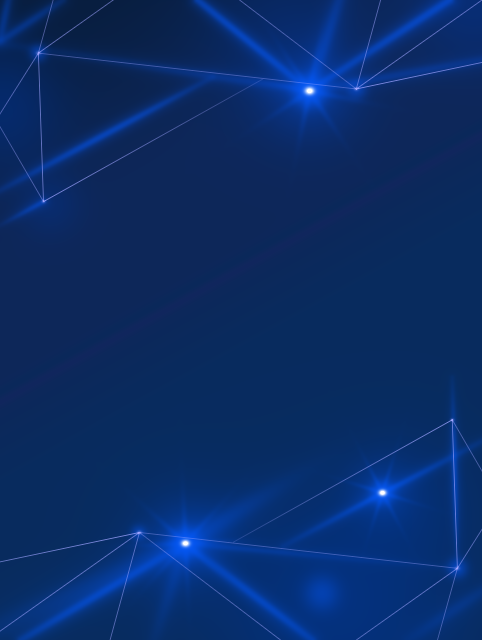
Give the GLSL for this background, as a WebGL 2 fragment shader.

```glsl
#version 300 es
precision highp float;

uniform vec2 u_resolution;
out vec4 fragColor;

const float ASPECT = 0.7535;
const vec2 MIRROR_SUM = vec2(0.775, 1.029);
const vec3 NAVY = vec3(0.030, 0.170, 0.370);
const vec3 INDIGO = vec3(0.052, 0.152, 0.350);
const vec3 MIDNIGHT = vec3(0.030, 0.115, 0.245);
const vec3 PLUM = vec3(0.072, 0.148, 0.370);
const vec3 DEEP_BLUE = vec3(0.000, 0.210, 0.600);
const vec3 ELECTRIC = vec3(0.015, 0.340, 0.960);
const vec3 LILAC = vec3(0.620, 0.640, 1.000);

float bell(float x, float width) {
    float k = x / width;
    return exp(-k * k);
}

float glow(vec2 p, vec2 center, float radius) {
    return bell(length(p - center), radius);
}

// x: position along the segment from 0 to 1, y: distance to it
vec2 segment(vec2 p, vec2 a, vec2 b) {
    vec2 ab = b - a;
    float t = clamp(dot(p - a, ab) / dot(ab, ab), 0.0, 1.0);
    return vec2(t, length(p - a - ab * t));
}

// Hairline whose strength changes from start to end
float thread(vec2 p, vec2 a, vec2 b, float start, float end, float pixel) {
    vec2 s = segment(p, a, b);
    float halfWidth = 0.00065;
    float cover = clamp((halfWidth - s.y) / pixel + 0.5, 0.0, 1.0);
    cover *= min(1.0, 2.0 * halfWidth / pixel);
    return cover * mix(start, end, s.x);
}

// Soft light shaft, brightest at a chosen place along its length
float beam(vec2 p, vec2 a, vec2 b, float width, float peak, float spread) {
    vec2 s = segment(p, a, b);
    return (0.7 * bell(s.y, width) + 0.3 * bell(s.y, 2.5 * width)) * bell(s.x - peak, spread);
}

// Eight tapered rays around a halo
float flare(vec2 p, vec2 center, float size, float tilt) {
    vec2 q = p - center;
    float light = 1.6 * bell(length(q), size * 0.28) + 0.3 * bell(length(q), size * 0.8);
    for (int i = 0; i < 4; i++) {
        float angle = tilt + float(i) * 0.7854;
        vec2 axis = vec2(cos(angle), sin(angle));
        float along = abs(dot(q, axis));
        float across = dot(q, vec2(-axis.y, axis.x));
        light += 0.8 * exp(-along / (size * 0.42)) * bell(across, size * 0.065);
    }
    return light;
}

float core(vec2 p, vec2 center, float size) {
    vec2 q = (p - center) * vec2(0.8, 1.0);
    return bell(length(q), size);
}

// Half of the network; the other half is its half-turn copy
float mesh(vec2 p, float pixel) {
    vec2 left = vec2(0.060, 0.917), right = vec2(0.557, 0.861), low = vec2(0.068, 0.685);
    float m = 0.5 * thread(p, left, right, 1.0, 1.0, pixel);
    m += thread(p, left, left + vec2(0.234, 0.166), 0.8, 0.6, pixel);
    m += thread(p, left, left + vec2(0.040, 0.144), 0.6, 0.5, pixel);
    m += thread(p, left, left + vec2(-0.120, -0.190), 0.7, 0.5, pixel);
    m += thread(p, left, low, 0.8, 0.8, pixel);
    m += thread(p, low, low + vec2(-0.136, 0.234), 0.6, 0.4, pixel);
    m += thread(p, low, vec2(0.410, 0.876), 1.0, 0.25, pixel);
    m += thread(p, right, right + vec2(-0.273, 0.208), 0.5, 0.7, pixel);
    m += thread(p, right, right + vec2(0.076, 0.278), 0.7, 0.6, pixel);
    m += thread(p, right, right + vec2(0.294, 0.208), 0.8, 0.7, pixel);
    m += thread(p, right, right + vec2(0.294, 0.062), 1.0, 0.7, pixel);
    return m + 0.5 * (core(p, left, 0.0028) + core(p, right, 0.0028) + core(p, low, 0.0022));
}

// Diagonal gradient with a faint crease
vec3 backdrop(vec2 p) {
    float d = (p.y - 0.371 - 0.554 * p.x) * 0.875;
    vec3 color = mix(NAVY, INDIGO, smoothstep(-0.16, 0.06, d));
    color = mix(color, MIDNIGHT, smoothstep(0.18, 0.52, d));
    color = mix(color, NAVY * 0.95, 0.6 * bell(d - 0.013, 0.008));
    return mix(color, PLUM, 0.7 * bell(d, 0.008));
}

float topBeams(vec2 p, vec2 star) {
    float b = 0.95 * beam(p, star, vec2(0.309, 1.0), 0.0055, 0.6, 0.9);
    b += 0.55 * beam(p, star, vec2(0.530, 1.0), 0.009, 0.4, 0.9);
    b += 0.95 * beam(p, star, vec2(0.703, 1.0), 0.006, 0.8, 0.8);
    b += 0.40 * beam(p, star, vec2(0.0, 0.932), 0.007, 0.0, 0.8);
    b += 0.40 * beam(p, star, vec2(0.760, 0.907), 0.007, 0.5, 0.8);
    b += 0.90 * beam(p, vec2(-0.02, 0.692), vec2(0.332, 0.879), 0.005, 0.52, 0.38);
    b += 0.70 * beam(p, vec2(0.0, 0.648), vec2(0.068, 0.685), 0.004, 1.0, 0.7);
    b += 0.45 * beam(p, vec2(0.0, 0.935), vec2(0.098, 1.0), 0.006, 0.4, 0.8);
    return b + 0.45 * beam(p, vec2(0.0, 0.94), vec2(0.013, 1.0), 0.006, 0.5, 0.9);
}

float bottomBeams(vec2 p, vec2 star) {
    float b = 0.90 * beam(p, star, vec2(0.033, 0.0), 0.006, 0.5, 0.6);
    b += 0.35 * beam(p, star, vec2(0.0, 0.02), 0.018, 0.4, 0.7);
    b += 0.85 * beam(p, star, vec2(0.488, 0.0), 0.006, 0.55, 0.6);
    b += 0.25 * beam(p, star, vec2(0.241, 0.0), 0.010, 0.3, 0.7);
    b += 0.42 * beam(p, star, vec2(0.521, 0.290), 0.014, 0.1, 0.5);
    b += 0.40 * beam(p, star, vec2(0.715, 0.112), 0.005, 0.0, 0.7);
    b += 0.65 * beam(p, vec2(0.443, 0.147), vec2(0.760, 0.314), 0.005, 0.5, 0.42);
    b += 0.75 * beam(p, vec2(0.707, 0.410), vec2(0.715, 0.112), 0.004, 0.5, 0.35);
    return b + 0.25 * beam(p, vec2(0.638, 0.0), vec2(0.760, 0.080), 0.009, 0.6, 0.6);
}

void main() {
    vec2 p = gl_FragCoord.xy / u_resolution * vec2(ASPECT, 1.0);
    float pixel = 1.0 / u_resolution.y;
    vec2 starTop = vec2(0.484, 0.858), starLow = vec2(0.290, 0.151), starSmall = vec2(0.598, 0.230);

    // Broad haze
    float haze = 0.60 * glow(p, vec2(0.0, 0.835), 0.085) + 0.40 * glow(p, vec2(0.077, 0.682), 0.045);
    haze += 0.35 * glow(p, vec2(0.44, 0.95), 0.12) + 0.55 * glow(p, vec2(0.74, 1.0), 0.09);
    haze += 0.75 * glow(p, vec2(0.53, 0.05), 0.16) + 0.35 * glow(p, vec2(0.63, 0.22), 0.10);
    haze += 0.30 * glow(p, starTop, 0.09) + 0.35 * glow(p, starLow, 0.10);
    vec3 color = mix(backdrop(p), DEEP_BLUE, 1.0 - exp(-haze));

    // Beams, flares and node lights
    float light = topBeams(p, starTop) + bottomBeams(p, starLow);
    light += flare(p, starTop, 0.075, 1.37) + flare(p, starLow, 0.070, 1.62) + flare(p, starSmall, 0.055, 0.48);
    light += 0.55 * glow(p, vec2(0.503, 0.073), 0.025) + 0.6 * glow(p, vec2(0.557, 0.861), 0.014);
    light += 0.7 * glow(p, vec2(0.715, 0.112), 0.014) + 0.6 * glow(p, vec2(0.217, 0.167), 0.011);
    light += 0.6 * glow(p, vec2(0.060, 0.917), 0.012);
    color = mix(color, ELECTRIC, 1.0 - exp(-light));

    // Network and hot cores
    float lines = mesh(p, pixel) + mesh(MIRROR_SUM - p, pixel);
    color = mix(color, LILAC, min(lines, 1.0));
    float hot = core(p, starTop, 0.0055) + core(p, starLow, 0.0048) + core(p, starSmall, 0.0045);
    color = mix(color, vec3(1.0), min(1.3 * hot, 1.0));
    fragColor = vec4(color, 1.0);
}
```
